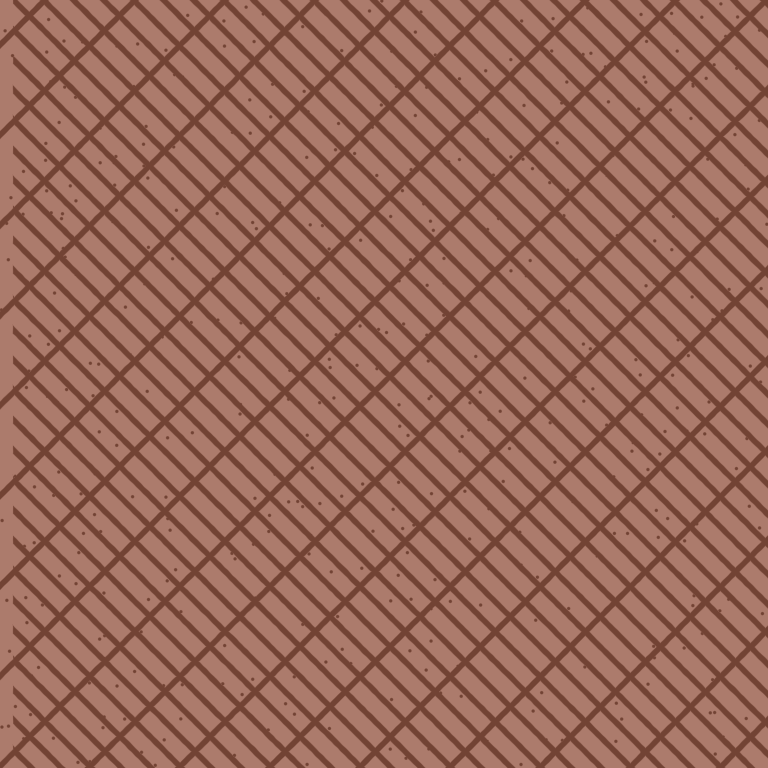
Give the GLSL for this pattern, as a Shadertoy shader.

```glsl
// Diagonal stacked tiles in clay brown, with dark joints and scattered specks.

vec2 hash2(vec2 p) {
    vec3 q = fract(vec3(p.xyx) * vec3(0.1031, 0.1030, 0.0973));
    q += dot(q, q.yzx + 33.33);
    return fract((q.xx + q.yz) * q.zy);
}

float cornerSlope(vec2 cell, vec2 offset) {
    return dot(hash2(cell) * 2.0 - 1.0, offset);
}

float gradientNoise(vec2 p) {
    vec2 i = floor(p), f = fract(p);
    vec2 u = f * f * f * (f * (f * 6.0 - 15.0) + 10.0);
    vec2 e = vec2(1.0, 0.0);
    return mix(mix(cornerSlope(i, f), cornerSlope(i + e, f - e), u.x),
               mix(cornerSlope(i + e.yx, f - e.yx), cornerSlope(i + 1.0, f - 1.0), u.x), u.y);
}

// Distance to the nearest of a set of parallel 45 degree lines.
float lineDistance(float coord, float period, float offset) {
    return abs(fract((coord - offset) / period + 0.5) - 0.5) * period * 0.7071;
}

// Distance to the nearest speck; each layer holds at most one per cell.
float speckDistance(vec2 p) {
    float nearest = 1.0;
    for (int layer = 0; layer < 2; layer++) {
        vec2 q = p * 22.0 + float(layer) * vec2(37.43, 61.71);
        vec2 cell = floor(q);
        vec2 centre = 0.1 + 0.8 * hash2(cell + 7.0);
        float present = step(hash2(cell + 113.0).x, 0.55);
        float d = length(fract(q) - centre) / 22.0 - 0.0021;
        nearest = min(nearest, mix(1.0, d, present));
    }
    return nearest;
}

void mainImage(out vec4 fragColor, in vec2 fragCoord) {
    vec2 p = fragCoord / iResolution.y;
    float aa = 0.8 / iResolution.y;

    // Slightly rough joint edges
    float roughness = 0.0006 * gradientNoise(p * 110.0);

    // Long rising joints and closer falling joints, which stop short at the left
    float rising = lineDistance(p.x - p.y + 1.0, 0.1174, 0.0586) - 0.0037;
    float falling = lineDistance(1.0 - p.x - p.y, 0.0390625, 0.0215) - 0.0037;
    falling = max(falling, 0.017 - p.x);

    float d = min(min(rising, falling) + roughness, speckDistance(p));
    float ink = 1.0 - smoothstep(-aa, aa, d);

    vec3 clay = vec3(0.675, 0.484, 0.424);
    vec3 joint = vec3(0.448, 0.262, 0.204);
    fragColor = vec4(mix(clay, joint, ink), 1.0);
}
```
